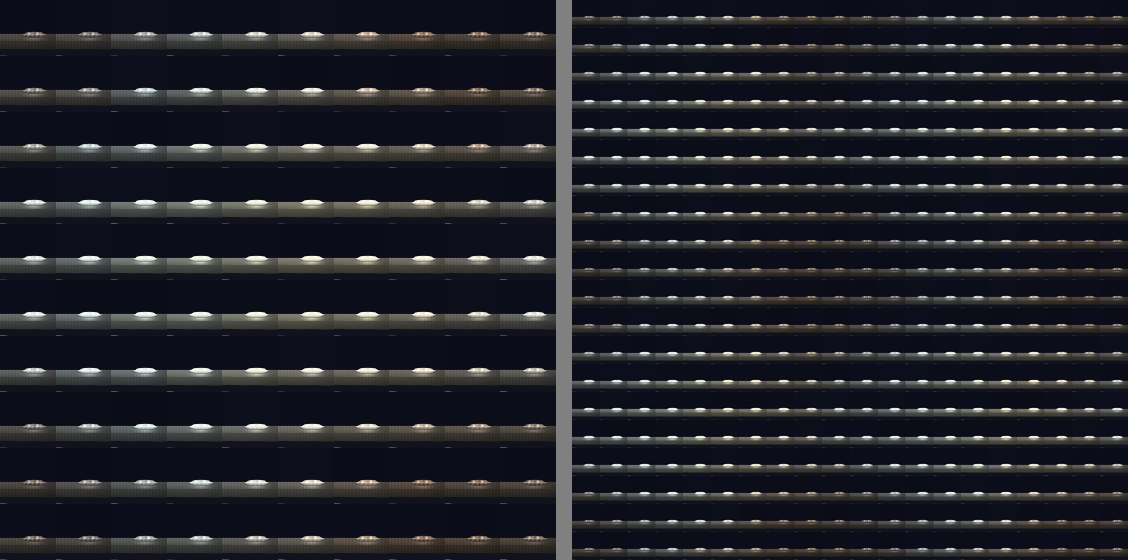
Left: one tile. Right: repeated 2 by 2.
Give the GLSL for this pattern, as a WebGL 1 fragment shader.

```glsl
precision highp float;

uniform vec2 u_resolution;

#define REPEATS 10.0
#define LEDGE_BACK 0.395
#define LEDGE_EDGE 0.268
#define LEDGE_FOOT 0.125
#define DOME_CENTER vec2(0.615, 0.380)
#define DOME_RADII vec2(0.200, 0.048)
#define DOME_TOP 0.052
#define NIGHT vec3(0.043, 0.051, 0.098)
#define WARM_DIM vec3(1.10, 0.98, 0.88)
#define LIT_WHITE vec3(1.00, 1.01, 0.97)
#define TAU 6.2831853

float hash(vec2 p) {
  return fract(sin(dot(p, vec2(41.3, 289.1))) * 437.58);
}

// Antialiased step: d is positive inside, both axes are in cell units.
float cover(float d) {
  float edge = 0.6 * REPEATS / min(u_resolution.x, u_resolution.y);
  return smoothstep(-edge, edge, d);
}

// Exposure rises toward the middle cells and wraps at the borders.
float exposure(vec2 id) {
  vec2 wave = cos(TAU * (id - vec2(3.9, 4.8)) / REPEATS);
  return clamp(0.53 + dot(wave, vec2(0.27, 0.33)) + 0.12 * (hash(id) - 0.5), 0.0, 1.0);
}

// Cool on the left, slightly rosy on the right, yellow-green in the middle.
vec3 castTint(vec2 id, float light) {
  float side = sin(TAU * (id.x - 4.0) / REPEATS);
  vec3 tint = mix(WARM_DIM, LIT_WHITE, smoothstep(0.0, 0.6, light));
  tint += side * vec3(0.05, -0.01, -0.06);
  tint.b -= 0.05 * smoothstep(0.75, 1.0, light);
  return tint;
}

// Flared lid above the rim, shallow bowl below it.
float domeDistance(vec2 q) {
  float slope = mix(DOME_RADII.x, 0.125, clamp(q.y / DOME_TOP, 0.0, 1.0));
  float crown = DOME_TOP - 0.6 * q.x * q.x;
  float lid = min(min(slope - abs(q.x), crown - q.y), q.y + 0.004);
  float bowl = (1.0 - length(q / DOME_RADII)) * DOME_RADII.y;
  return max(lid, min(bowl, 0.004 - q.y));
}

vec3 ledgeColor(vec2 p, vec2 q, float light, vec3 tint) {
  // Fine upright grain, strongest in the dim cells.
  float grain = sin(TAU * 17.0 * p.x) + 0.6 * sin(TAU * (29.0 * p.x + 2.0 * p.y));
  float wear = 1.0 + grain * mix(0.07, 0.015, light);
  float falloff = 1.0 - 0.28 * smoothstep(0.55, 1.0, p.x);
  float top = mix(0.27, 0.47, light) * falloff;
  top *= mix(0.88, 1.06, smoothstep(LEDGE_EDGE, LEDGE_BACK, p.y));
  float front = mix(0.17, 0.29, light) * mix(1.0, falloff, 0.5);
  front *= mix(0.82, 1.05, smoothstep(LEDGE_FOOT, LEDGE_EDGE, p.y));

  // Light pooling on the shelf under the bowl.
  vec2 pool = (q + vec2(0.0, 0.065)) / vec2(0.15, 0.040);
  top += mix(0.13, 0.34, light) * exp(-dot(pool, pool));
  float edge = LEDGE_EDGE + 0.008 * (0.5 - p.x) + 0.002 * sin(TAU * 3.0 * p.x);
  return mix(front, top, cover(p.y - edge)) * wear * tint;
}

vec3 domeColor(vec2 q, float light, vec3 tint) {
  float body = mix(0.50, 0.94, smoothstep(0.05, 0.75, light));
  float rim = exp(-pow((q.y - 0.004) / 0.009, 2.0));
  float underside = smoothstep(0.0, -0.045, q.y);
  float facets = 0.5 + 0.5 * sin(TAU * 13.0 * q.x + 1.0);
  float shade = body - 0.22 * underside + 0.12 * rim;
  shade -= 0.14 * (1.0 - light) * facets;

  // Two lamp glints survive even where the dome is dim.
  vec2 glint = (vec2(abs(q.x + 0.01) - 0.075, q.y - 0.018)) / vec2(0.022, 0.020);
  shade += 0.40 * exp(-dot(glint, glint));
  return min(shade * tint, vec3(0.98, 0.98, 0.94));
}

void main() {
  vec2 grid = gl_FragCoord.xy / u_resolution * REPEATS;
  vec2 id = mod(floor(grid), REPEATS);
  vec2 p = fract(grid);
  vec2 q = p - DOME_CENTER;
  float light = exposure(id);
  vec3 tint = castTint(id, light);

  // Night backdrop with a faint change from cell to cell.
  vec3 color = NIGHT * (0.95 + 0.12 * hash(id + 7.0));

  // Shadowed base and the ledge above it.
  float foot = LEDGE_FOOT - 0.008 * p.x + 0.003 * sin(TAU * 2.0 * p.x);
  color = mix(color, vec3(0.062, 0.071, 0.116), cover(foot - p.y));
  float ledge = cover(p.y - foot) * cover(LEDGE_BACK - p.y);
  color = mix(color, ledgeColor(p, q, light, tint), ledge);

  // Short worn fringe at the lower left of each cell.
  float fringe = cover(0.014 - p.y) * (1.0 - smoothstep(0.08, 0.15, p.x));
  color += fringe * mix(0.12, 0.32, hash(id + 3.0)) * tint;

  // Contact shadow, then the dome.
  float dome = domeDistance(q);
  float contact = smoothstep(-0.016, 0.0, dome) * step(q.y, 0.0);
  color *= 1.0 - 0.30 * contact;
  color = mix(color, domeColor(q, light, tint), cover(dome));

  gl_FragColor = vec4(color, 1.0);
}
```
